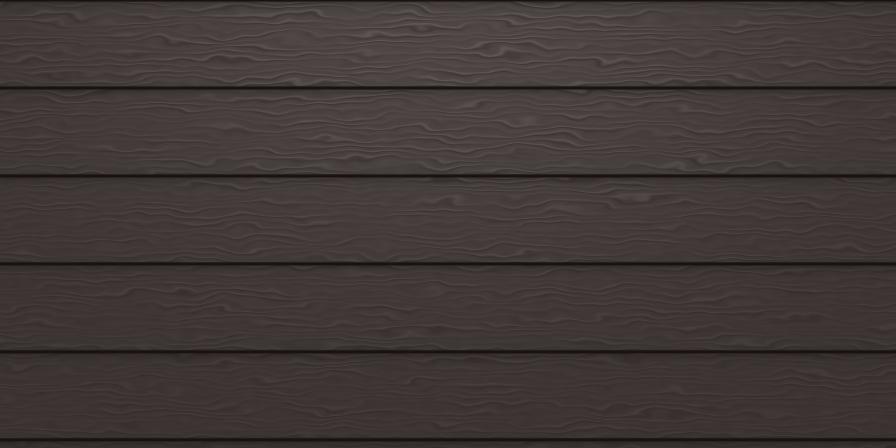
Give the GLSL for this texture, as a Shadertoy shader.

```glsl
vec2 hashGradient(vec2 cell) {
    float angle = 6.2832 * fract(sin(dot(cell, vec2(127.1, 311.7))) * 43758.55);
    return vec2(cos(angle), sin(angle));
}

float gradientNoise(vec2 p) {
    vec2 i = floor(p), f = p - i;
    vec2 u = f * f * f * (f * (f * 6.0 - 15.0) + 10.0);
    vec2 e = vec2(1.0, 0.0);
    float a = dot(hashGradient(i), f);
    float b = dot(hashGradient(i + e.xy), f - e.xy);
    float c = dot(hashGradient(i + e.yx), f - e.yx);
    float d = dot(hashGradient(i + e.xx), f - e.xx);
    return mix(mix(a, b, u.x), mix(c, d, u.x), u.y);
}

float bump(float x, float width) {
    return exp(-x * x / (width * width));
}

// Embossed wood grain: wavy ridges, lit above and shaded below
float woodGrain(float x, float v, float board) {
    vec2 seed = vec2(board * 17.3, board * 9.7);
    float phase = v * 14.0
        + 1.5 * gradientNoise(vec2(x * 7.0, v * 5.0) + seed)
        + 0.7 * gradientNoise(vec2(x * 19.0, v * 9.0) + seed.yx);
    float line = floor(phase), t = phase - line;

    // Each ridge fades in and out along its length
    float fade = gradientNoise(vec2(x * 5.5 + line * 3.7, line * 1.37 + seed.x));
    float strength = mix(0.25, 1.0, smoothstep(-0.25, 0.3, fade));
    return strength * (bump(t - 0.38, 0.15) - 0.75 * bump(t - 0.67, 0.17));
}

void mainImage(out vec4 fragColor, in vec2 fragCoord) {
    vec2 p = fragCoord / iResolution.y;
    float pixel = 1.0 / iResolution.y;
    float pitch = 0.1963;

    // Boards are counted downward from the top edge
    float row = (1.0 - p.y) / pitch;
    float board = floor(row), v = row - board;

    // Soft light from the top centre
    vec2 q = vec2((fragCoord.x / iResolution.x - 0.5) * 2.1, (1.0 - p.y) * 1.6);
    float glow = exp(-dot(q, q));
    float light = 0.231 + 0.08 * glow;

    // Grain, with finer surface mottling
    light += woodGrain(p.x, v, board) * (0.026 + 0.042 * glow);
    light += 0.012 * gradientNoise(p * vec2(30.0, 110.0));

    // Shadow cast below each overlap and rounding of the lower lip
    light *= 1.0 - 0.3 * exp(-v * 20.0) - 0.15 * exp((v - 1.0) * 40.0);

    // Dark seam between boards
    float seamDistance = min(v, 1.0 - v) * pitch;
    float seam = 1.0 - smoothstep(0.0035 - pixel, 0.0035 + pixel, seamDistance);
    vec3 color = light - vec3(0.0, 0.032, 0.041);
    color = mix(color, vec3(0.085, 0.07, 0.065), seam * 0.95);
    fragColor = vec4(color, 1.0);
}
```
